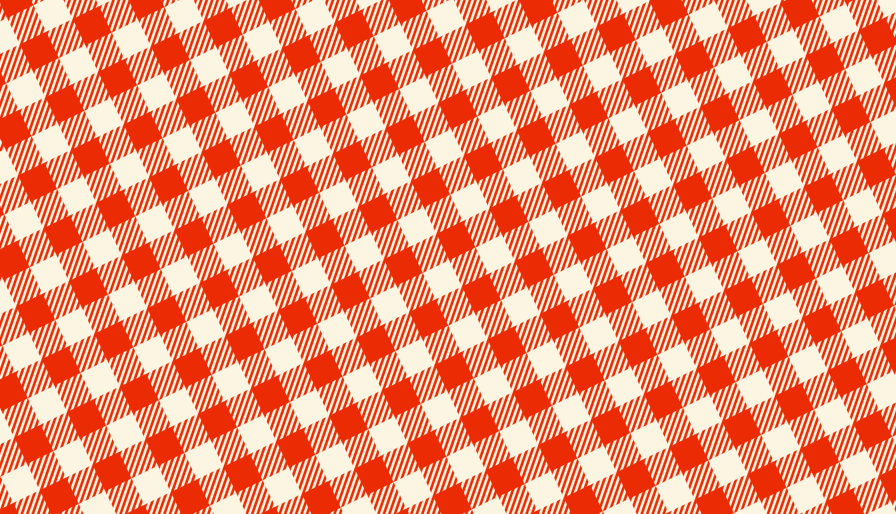
Reproduce this pattern procedurally as a WebGL 1 fragment shader.

```glsl
precision highp float;

uniform vec2 u_resolution;

// Coverage of the region where the signed distance is negative.
float coverage(float dist, float pixel) {
    return clamp(0.5 - dist / (1.2 * pixel), 0.0, 1.0);
}

// Distance from x to the nearest whole number.
float toNearest(float x) {
    return abs(fract(x + 0.5) - 0.5);
}

void main() {
    // Height-based units, turned and scaled so one check repeat is 1 wide.
    float period = 0.114;
    float angle = radians(25.75);
    vec2 axis = vec2(cos(angle), sin(angle));
    vec2 pos = gl_FragCoord.xy / u_resolution.y - vec2(0.735, 0.585);
    vec2 cell = vec2(dot(pos, axis), dot(pos, vec2(-axis.y, axis.x))) / period;
    float pixel = 1.0 / (u_resolution.y * period);

    // Red bands along both thread directions, each half a repeat wide.
    float warp = coverage(toNearest(cell.x) - 0.25, pixel);
    float weft = coverage(toNearest(cell.y) - 0.25, pixel);

    // Diagonal twill, eight lines per repeat.
    float twillDist = (toNearest(8.0 * (cell.x - cell.y) - 0.25) - 0.25) / (8.0 * sqrt(2.0));
    float twill = coverage(twillDist, pixel);

    // Solid where the bands agree, twill where only one of them is red.
    float both = warp * weft;
    float either = warp + weft - both;
    float dye = mix(both, either, twill);

    vec3 cream = vec3(0.985, 0.96, 0.885);
    vec3 red = vec3(0.92, 0.17, 0.015);
    gl_FragColor = vec4(mix(cream, red, dye), 1.0);
}
```
